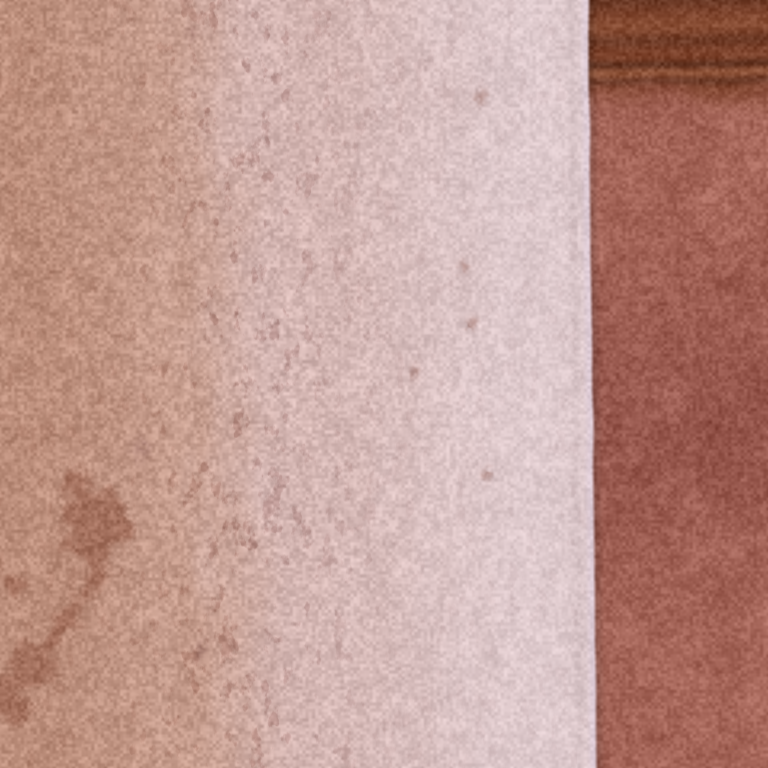
Write a WebGL 2 fragment shader that draws this texture.

```glsl
#version 300 es
precision highp float;
// Weathered plaster wall with stains and pits beside a red, banded recess.
uniform vec2 u_resolution;
out vec4 fragColor;

// Plaster colours, from left to right
const vec3 OCHRE = vec3(0.735, 0.555, 0.480);
const vec3 TAN = vec3(0.785, 0.625, 0.565);
const vec3 PINK = vec3(0.832, 0.712, 0.697);
const vec3 PALE = vec3(0.872, 0.792, 0.803);
const vec3 RIM = vec3(0.870, 0.800, 0.850);
const vec3 STAIN = vec3(0.610, 0.400, 0.325);
const vec3 PIT = vec3(0.610, 0.440, 0.410);
// Recess colours
const vec3 RED = vec3(0.650, 0.400, 0.350);
const vec3 DEEP_RED = vec3(0.595, 0.345, 0.305);
const vec3 BROWN = vec3(0.490, 0.260, 0.170);
const vec3 BROWN_LIGHT = vec3(0.620, 0.385, 0.270);
// Layout and texture
const float EDGE_BOTTOM = 0.777;
const float EDGE_TOP = 0.766;
const float EDGE_SOFTNESS = 0.0032;
const float GRAIN_SCALE = 240.0;
const float GRAIN_PLASTER = 0.185;
const float GRAIN_RECESS = 0.165;
const float STAIN_STRENGTH = 0.78;
const float PIT_STRENGTH = 0.55;
const float FLECK_STRENGTH = 0.09;

// Stain path: centre x, centre y, radius; the last disc stands alone
const int STAIN_COUNT = 7;
const vec3 STAINS[STAIN_COUNT] = vec3[](
  vec3(0.103, 0.366, 0.024), vec3(0.124, 0.322, 0.041),
  vec3(0.124, 0.250, 0.018), vec3(0.085, 0.190, 0.010),
  vec3(0.052, 0.140, 0.024), vec3(0.010, 0.095, 0.032),
  vec3(0.016, 0.240, 0.012));
// Pits: centre x, centre y, radius
const int PIT_COUNT = 8;
const vec3 PITS[PIT_COUNT] = vec3[](
  vec3(0.250, 0.957, 0.007), vec3(0.603, 0.652, 0.006),
  vec3(0.614, 0.578, 0.006), vec3(0.540, 0.516, 0.006),
  vec3(0.633, 0.381, 0.006), vec3(0.626, 0.873, 0.007),
  vec3(0.183, 0.414, 0.010), vec3(0.260, 0.154, 0.008));

float hash(vec2 cell) {
  uvec2 q = uvec2(ivec2(cell)) * uvec2(1597u, 3643u);
  uint n = (q.x ^ q.y) * 747796u + 289133u;
  n = (n ^ (n >> 13)) * 277803u;
  n = (n ^ (n >> 16)) * 668265u;
  return float((n ^ (n >> 15)) & 65535u) / 65535.0;
}

float noise(vec2 p) {
  vec2 cell = floor(p), f = fract(p);
  f = f * f * (3.0 - 2.0 * f);
  return mix(mix(hash(cell), hash(cell + vec2(1, 0)), f.x),
             mix(hash(cell + vec2(0, 1)), hash(cell + vec2(1, 1)), f.x), f.y);
}

float fbm(vec2 p) {
  float sum = 0.0, weight = 0.5;
  for (int i = 0; i < 4; i++) {
    sum += weight * noise(p);
    p = mat2(1.6, 1.2, -1.2, 1.6) * p + 17.0;
    weight *= 0.5;
  }
  return sum / 0.9375;
}

// Soft line centred on a coordinate
float stripe(float y, float centre, float width) {
  float d = (y - centre) / width;
  return exp(-d * d);
}

// Distance to the tapered chain of stain discs
float stainDistance(vec2 p) {
  float d = 1.0;
  for (int i = 0; i < STAIN_COUNT; i++) {
    vec3 a = STAINS[i], b = STAINS[i < STAIN_COUNT - 2 ? i + 1 : i];
    vec2 ab = b.xy - a.xy;
    float t = clamp(dot(p - a.xy, ab) / max(dot(ab, ab), 1e-5), 0.0, 1.0);
    float waist = 0.012 * t * (1.0 - t) * 4.0;
    d = min(d, length(p - a.xy - t * ab) - mix(a.z, b.z, t) + waist);
  }
  return d;
}

vec3 plaster(vec2 p, float edge, float grain) {
  // Wavering vertical washes
  float streak = fbm(p * vec2(38.0, 8.0)) - 0.5;
  float x = p.x + 0.05 * streak + 0.06 * (fbm(p * 11.0) - 0.5) - 0.05 * (0.5 - p.y);
  vec3 col = mix(OCHRE, TAN, smoothstep(0.02, 0.28, x));
  col = mix(col, PINK, smoothstep(0.22, 0.37, x));
  col = mix(col, PALE, smoothstep(0.36, 0.72, p.x + 0.06 * streak));
  col += 0.025 * streak + 0.06 * (fbm(p * 45.0) - 0.5);

  // Sparse flecks where the washes meet
  float fleck = smoothstep(0.60, 0.78, fbm(p * vec2(75.0, 48.0) + 5.0));
  col -= FLECK_STRENGTH * fleck * (0.3 + stripe(p.x, 0.32, 0.13)) * vec3(0.8, 1.0, 1.0);

  // Ragged, uneven stain
  float ragged = stainDistance(p) + 0.055 * (fbm(p * 42.0) - 0.5);
  float cover = smoothstep(0.012, -0.015, ragged) * (0.7 + 0.6 * fbm(p * 28.0 + 9.0));
  col = mix(col, STAIN, STAIN_STRENGTH * min(cover, 1.0));

  // Small pits, slightly taller than wide
  for (int i = 0; i < PIT_COUNT; i++) {
    vec2 d = (p - PITS[i].xy) / PITS[i].z + 1.3 * (noise(p * 170.0) - 0.5);
    col = mix(col, PIT, PIT_STRENGTH * exp(-d.x * d.x - 0.5 * d.y * d.y));
  }

  // Faint groove and bright rim along the corner
  float inset = edge - p.x;
  col -= 0.03 * stripe(inset, 0.022, 0.006);
  col = mix(col, RIM, 0.75 * smoothstep(0.014, 0.003, inset));
  return col + GRAIN_PLASTER * grain * mix(1.0, 0.65, smoothstep(0.3, 0.75, p.x));
}

vec3 recess(vec2 p, float edge, float grain) {
  float mottle = fbm(p * 16.0) - 0.5;
  vec3 col = mix(RED, DEEP_RED, stripe(p.y, 0.45, 0.18));
  col += 0.09 * mottle + 0.08 * (fbm(p * 50.0) - 0.5);

  // Brown moulding at the top
  float y = p.y - 0.02 * (p.x - edge) + 0.004 * mottle;
  vec3 band = mix(BROWN, BROWN_LIGHT, 0.35 * stripe(y, 0.965, 0.012));
  band = mix(band, BROWN_LIGHT, 0.60 * stripe(y, 0.903, 0.006));
  band *= 1.0 - 0.20 * stripe(y, 0.914, 0.006) - 0.16 * stripe(y, 0.892, 0.006)
              - 0.12 * stripe(y, 0.945, 0.009) - 0.15 * stripe(y, 1.0, 0.015);
  col = mix(col, band, smoothstep(0.845, 0.905, y + 0.03 * mottle));

  // Contact shade next to the corner
  col *= 1.0 - 0.16 * smoothstep(0.014, 0.0, p.x - edge);
  return col + GRAIN_RECESS * grain;
}

void main() {
  vec2 p = gl_FragCoord.xy / u_resolution;
  float edge = mix(EDGE_BOTTOM, EDGE_TOP, p.y) + 0.002 * (noise(p * 18.0) - 0.5);
  float grain = 0.65 * noise(p * GRAIN_SCALE) + 0.35 * noise(p.yx * GRAIN_SCALE * 0.6) - 0.5;
  float side = smoothstep(-EDGE_SOFTNESS, EDGE_SOFTNESS, p.x - edge);
  vec3 col = mix(plaster(p, edge, grain), recess(p, edge, grain), side);
  fragColor = vec4(clamp(col, 0.0, 1.0), 1.0);
}
```
